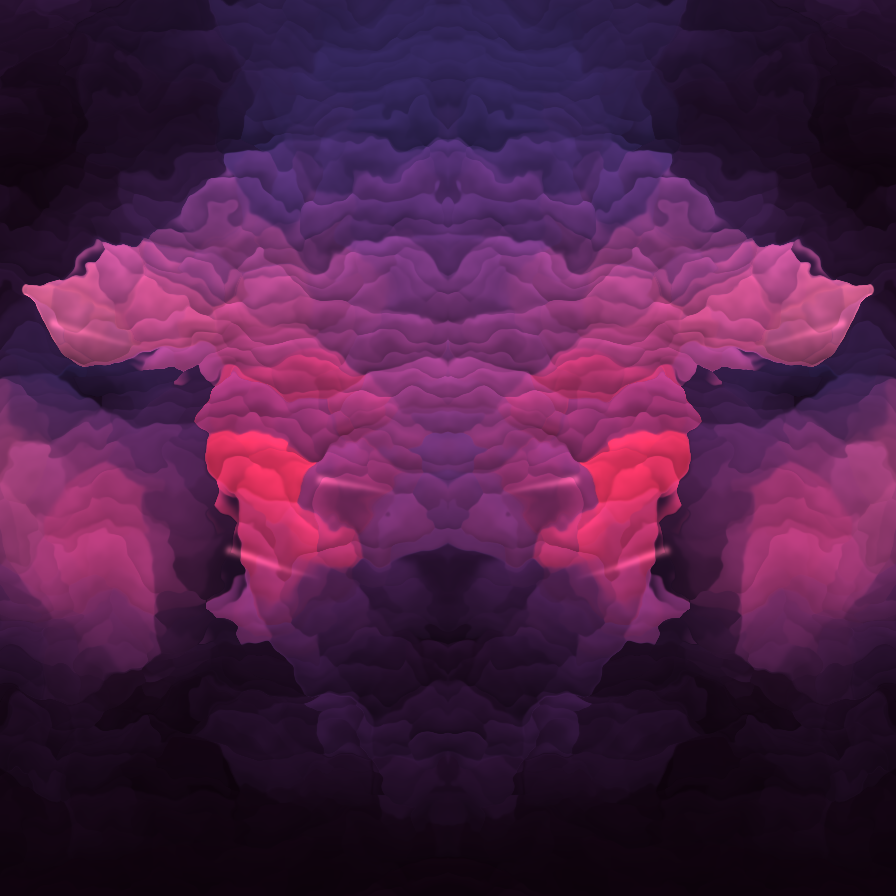
Give the GLSL for this background, as a WebGL 1 fragment shader.

```glsl
precision highp float;
// Mirrored nebula: a glowing, scalloped cloud body between two side lobes in dark smoke.
// Gradient noise and soft cellular flakes displace the plane; layered glows then
// colour the displaced position, so every colour boundary breaks into torn scales.

uniform vec2 u_resolution;

const vec3 NIGHT   = vec3(0.055, 0.012, 0.05);
const vec3 PLUM    = vec3(0.18, 0.08, 0.22);
const vec3 INDIGO  = vec3(0.20, 0.15, 0.36);
const vec3 VIOLET  = vec3(0.34, 0.18, 0.44);
const vec3 MAGENTA = vec3(0.54, 0.22, 0.47);
const vec3 ROSE    = vec3(0.77, 0.30, 0.52);
const vec3 CRIMSON = vec3(0.95, 0.20, 0.37);
const vec3 CORAL   = vec3(1.00, 0.45, 0.57);

const vec2 BIG_FLAKES = vec2(12.0, 18.0);   // flakes per canvas side
const vec2 SMALL_FLAKES = vec2(25.0, 38.0);
const float FLAKE_SHARPNESS = 32.0;
const float WARP = 0.055;
const float EDGE = 0.010;                   // softness of the body outline

vec2 hash2(vec2 p) {
  vec3 h = fract(p.xyx * vec3(0.1031, 0.1030, 0.0973));
  h += dot(h, h.yzx + 33.33);
  return fract((h.xx + h.yz) * h.zy);
}

float corner(vec2 cell, vec2 f, vec2 o) {
  return dot(hash2(cell + o) * 2.0 - 1.0, f - o);
}

float gradientNoise(vec2 p) {
  vec2 i = floor(p), f = fract(p);
  vec2 u = f * f * f * (f * (f * 6.0 - 15.0) + 10.0);
  vec2 e = vec2(1.0, 0.0);
  return mix(mix(corner(i, f, e.yy), corner(i, f, e.xy), u.x),
             mix(corner(i, f, e.yx), corner(i, f, e.xx), u.x), u.y);
}

float fbm(vec2 p) {
  float sum = 0.0, amp = 1.0;
  for (int i = 0; i < 5; i++) {
    sum += amp * gradientNoise(p);
    p = mat2(1.6, 1.2, -1.2, 1.6) * p + 7.3;
    amp *= 0.5;
  }
  return sum;
}

// Soft Voronoi: xy = offset from the flake centre, z = random value of the flake
vec3 flake(vec2 p) {
  vec2 i = floor(p), f = fract(p);
  vec4 sum = vec4(0.0);
  for (int y = -1; y <= 1; y++) {
    for (int x = -1; x <= 1; x++) {
      vec2 o = vec2(float(x), float(y));
      vec2 h = hash2(i + o);
      vec2 d = f - o - h;
      sum += vec4(d, fract(h.x * 7.0 + h.y * 3.0), 1.0) * exp(-FLAKE_SHARPNESS * dot(d, d));
    }
  }
  return sum.xyz / max(sum.w, 1e-20);
}

float glow(vec2 p, vec2 centre, vec2 radius) {
  vec2 d = (p - centre) / radius;
  return exp(-dot(d, d));
}

// Tapered bright fibre from a (faint) to b (bright)
float streak(vec2 p, vec2 a, vec2 b) {
  vec2 ab = b - a;
  float t = clamp(dot(p - a, ab) / dot(ab, ab), 0.0, 1.0);
  float d = length(p - a - ab * t) / (0.002 + 0.003 * t);
  return t * exp(-d * d);
}

// Half width of the central body at height y
float bodyWidth(float y) {
  return mix(0.07, 0.26, smoothstep(0.08, 0.38, y))
       + 0.20 * smoothstep(0.53, 0.65, y) - 0.25 * smoothstep(0.67, 0.82, y);
}

vec3 smokeColour(vec2 p, float smoke) {
  float upper = smoothstep(0.60, 0.85, p.y);
  vec3 c = mix(NIGHT, PLUM, clamp(0.55 + 1.1 * smoke, 0.0, 1.0) * smoothstep(0.02, 0.25, p.y));
  c = mix(c, INDIGO, upper * glow(p, vec2(0.05, 0.92), vec2(0.24, 0.20)));
  c = mix(c, VIOLET, 0.75 * glow(p, vec2(0.32, 0.74), vec2(0.12, 0.06)));
  c = mix(c, NIGHT, 0.85 * glow(p, vec2(0.47, 0.80), vec2(0.09, 0.08)));
  c = mix(c, NIGHT, 0.60 * glow(p, vec2(0.33, 0.88), vec2(0.08, 0.05)));
  // Side lobe, then the dark gap dividing it from the body
  c = mix(c, VIOLET, 0.95 * glow(p, vec2(0.40, 0.46), vec2(0.17, 0.15)));
  c = mix(c, MAGENTA + 0.3 * (CRIMSON - MAGENTA), glow(p, vec2(0.40, 0.40), vec2(0.11, 0.085)));
  c = mix(c, ROSE, 0.65 * glow(p, vec2(0.48, 0.47), vec2(0.06, 0.06)));
  c = mix(c, INDIGO * 0.8, 0.90 * glow(p, vec2(0.41, 0.57), vec2(0.08, 0.05)));
  c = mix(c, NIGHT, 0.80 * glow(p, vec2(0.385, 0.545), vec2(0.035, 0.025)));
  return mix(c, PLUM * 0.6, 0.95 * glow(p, vec2(0.255, 0.36), vec2(0.04, 0.09)));
}

vec3 bodyColour(vec2 p, float smoke) {
  vec3 c = mix(VIOLET, INDIGO, smoothstep(0.72, 0.90, p.y));
  c = mix(c, ROSE, 0.95 * glow(p, vec2(0.31, 0.665), vec2(0.19, 0.08)));
  c = mix(c, MAGENTA, 0.80 * glow(p, vec2(0.0, 0.56), vec2(0.18, 0.12)));
  c = mix(c, CRIMSON, 0.95 * glow(p, vec2(0.19, 0.47), vec2(0.12, 0.12)));
  c = mix(c, CORAL, 0.90 * glow(p, vec2(0.45, 0.66), vec2(0.06, 0.04)));
  c = mix(c, VIOLET, 0.55 * smoothstep(0.0, 0.45, smoke));
  c = mix(c, PLUM, 0.95 - 0.95 * smoothstep(0.30, 0.47, p.y + 0.35 * p.x));
  c = mix(c, NIGHT, 0.75 * glow(p, vec2(0.0, 0.27), vec2(0.10, 0.07)));
  return mix(NIGHT, c, smoothstep(0.02, 0.20, p.y));
}

void main() {
  vec2 uv = gl_FragCoord.xy / u_resolution;
  vec2 p = vec2(abs(uv.x - 0.5), uv.y);

  // Displacement: broad swirl, ragged detail, then two sizes of flakes
  vec2 swirl = vec2(fbm(p * 5.0 + 3.0), fbm(p * 5.0 + 19.0));
  vec2 q = p + WARP * swirl + 0.012 * gradientNoise(p * 28.0);
  vec3 big = flake(q * BIG_FLAKES);
  vec3 small = flake(q * SMALL_FLAKES + swirl);
  vec2 torn = q - 0.7 * big.xy / BIG_FLAKES - 0.7 * small.xy / SMALL_FLAKES;
  torn.y += 0.035 * (big.z - 0.5) + 0.02 * (small.z - 0.5);

  float smoke = fbm(torn * vec2(5.0, 7.0) + 40.0);
  float inside = smoothstep(-EDGE, EDGE, bodyWidth(torn.y) - torn.x);
  inside *= 1.0 - smoothstep(0.80, 0.93, p.y);
  vec3 colour = mix(smokeColour(mix(q, torn, 0.6), smoke), bodyColour(torn, smoke), inside);

  // Flake relief and fine fibres
  float fibre = gradientNoise(vec2(q.x * 14.0, (q.y + 0.25 * q.x) * 70.0));
  float relief = 0.30 * big.y + 0.22 * small.y + 0.14 * fibre + 0.12 * (small.z - 0.5);
  colour *= 1.0 + relief * mix(0.5, 1.0, inside);

  vec2 s = p + 0.008 * swirl;
  float fibres = streak(s, vec2(0.14, 0.355), vec2(0.245, 0.385))
               + 0.8 * streak(s, vec2(0.05, 0.445), vec2(0.14, 0.462))
               + 0.6 * streak(s, vec2(0.33, 0.61), vec2(0.44, 0.64));
  colour += 0.45 * CORAL * fibres;
  gl_FragColor = vec4(clamp(colour, 0.0, 1.0), 1.0);
}
```
